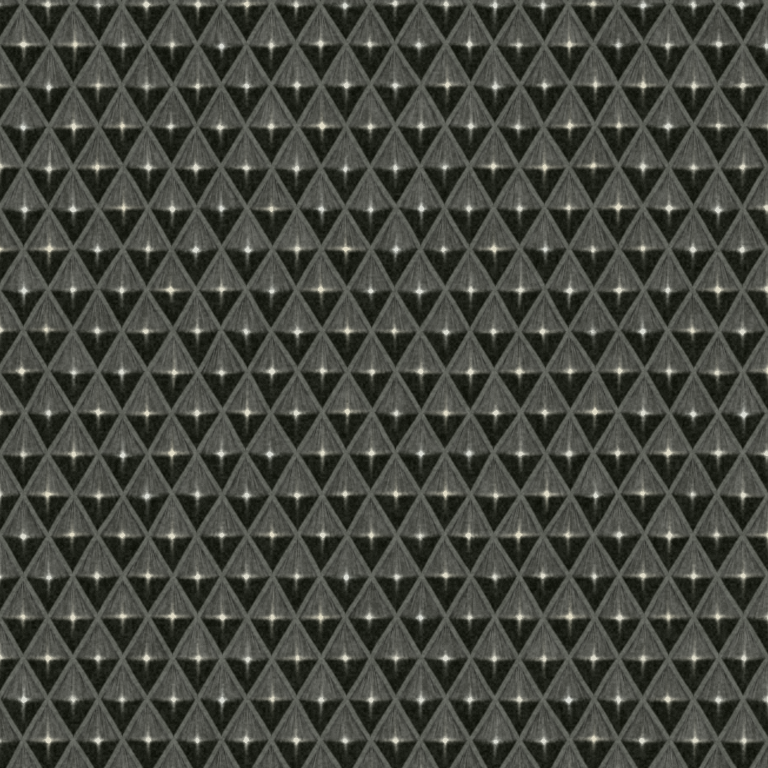
Give the GLSL for this texture, as a Shadertoy shader.

```glsl
float hash(vec2 p) {
    vec3 q = fract(p.xyx * vec3(0.1031, 0.103, 0.0973));
    q += dot(q, q.yzx + 33.33);
    return fract((q.x + q.y) * q.z);
}

float noise(vec2 p) {
    vec2 i = floor(p), f = fract(p);
    f *= f * (3.0 - 2.0 * f);
    return mix(mix(hash(i), hash(i + vec2(1, 0)), f.x),
               mix(hash(i + vec2(0, 1)), hash(i + vec2(1, 1)), f.x), f.y);
}

float diamondNorm(vec2 p) {
    return abs(p.x) + abs(p.y);
}

// Four-pointed glint: a round core with two tapered arms
float glint(vec2 p, vec2 reach) {
    float across = exp(-pow(abs(p.x) / reach.x, 1.6) - p.y * p.y / 4.5);
    float upright = exp(-pow(abs(p.y) / reach.y, 1.6) - p.x * p.x / 3.2);
    float core = exp(-dot(p, p) / 13.0);
    return 0.55 * across + 0.5 * upright + 0.55 * core;
}

void mainImage(out vec4 fragColor, in vec2 fragCoord) {
    vec2 uv = fragCoord / iResolution.xy;
    vec2 fine = uv * 768.0;
    vec2 wobble = vec2(noise(fine / 45.0), noise(fine / 45.0 + 70.0)) - 0.5;

    // Staggered lattice of diamonds
    vec2 grid = uv * vec2(15.48, 9.39) - vec2(0.474, 8.84) + wobble * vec2(0.06, 0.03);
    vec2 even = round(grid);
    vec2 odd = round(grid - 0.5) + 0.5;
    vec2 center = diamondNorm(grid - even) < diamondNorm(grid - odd) ? even : odd;
    vec2 local = grid - center;
    float edge = 0.5 - diamondNorm(local);
    vec2 p = local * vec2(49.6, 81.8);
    vec2 id = center * 2.0 + 60.0;
    float vary = hash(id), vary2 = hash(id + 17.3);

    // Grain and brushed streaks fanning out from the upper apex
    float grain = noise(fine * 0.42) + 0.5 * noise(fine * 0.85 + 31.0) - 0.75;
    float fan = p.x / (46.0 - p.y) * 40.0;
    float streak = noise(vec2(fan * 0.55 + id.x * 9.0, p.y * 0.09 + id.y * 7.0)) - 0.5;

    // Lit upper facets
    vec3 upper = mix(vec3(0.25, 0.255, 0.235), vec3(0.325, 0.33, 0.305),
                     smoothstep(0.04, 0.17, edge));
    upper += 0.11 * streak + 0.03 * (vary - 0.5);

    // Shadowed lower facets with a faint center ridge
    vec3 lower = mix(vec3(0.105, 0.115, 0.085), vec3(0.2, 0.21, 0.18),
                     exp(-p.x * p.x / 5.0) * smoothstep(-26.0, -4.0, p.y));
    lower += 0.04 * streak;
    float lit = smoothstep(-3.0, 2.5, p.y + 1.5 * (vary2 - 0.5));
    vec3 color = mix(lower, upper, lit);

    // Pale lattice bands
    vec3 band = vec3(0.375, 0.385, 0.355) + 0.03 * (noise(fine / 9.0) - 0.5);
    color = mix(band, color, smoothstep(0.022, 0.085, edge));
    color += 0.075 * grain;

    // Glint, differing in reach, offset and strength per diamond
    vec2 offset = vec2(vary - 0.5, vary2 - 0.5) * vec2(2.0, 1.6);
    vec2 reach = vec2(8.5 + 4.0 * vary2, (p.y > 0.0 ? 9.0 : 7.0) + 5.0 * vary);
    float shine = glint(p - offset, reach) * (0.78 + 0.3 * hash(id + 41.7));
    shine *= 1.0 + 0.5 * grain;
    vec3 shineColor = mix(vec3(0.85, 0.86, 0.83), vec3(0.88, 0.86, 0.77), vary2);
    color = mix(color, shineColor, clamp(shine, 0.0, 1.0));

    fragColor = vec4(clamp(color, 0.0, 1.0), 1.0);
}
```
